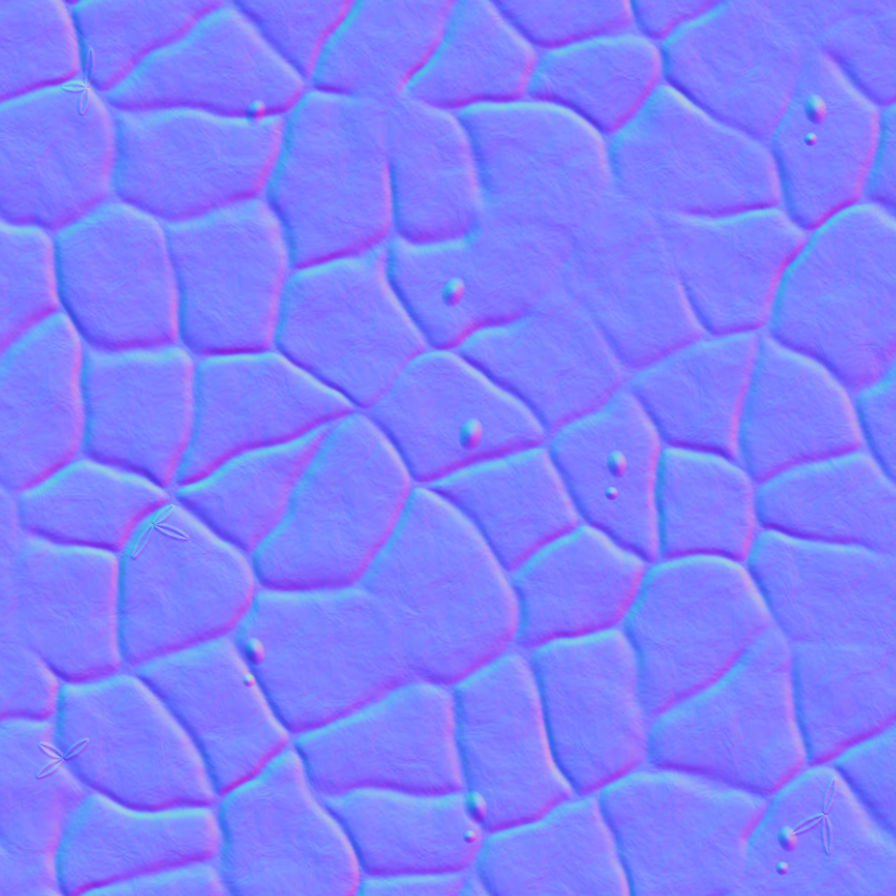
This texture map is drawn by a three.js fragment shader. Its source:

```glsl
// Tangent-space normal map of irregular flagstones with rounded edges.
// A height field (warped Voronoi joints, grain, pebbles, leaf sprigs) is
// sampled three times and its slope is packed into red, green and blue.

varying vec2 vUv;

const vec2 STONES = vec2(7.0, 8.0);   // stones across and up
const vec2 RELIEF = vec2(0.82, 1.0);  // slope strength across and up

vec2 hash2(vec2 p) {
  vec3 q = fract(p.xyx * vec3(0.1031, 0.1030, 0.0973));
  q += dot(q, q.yzx + 33.33);
  return fract((q.xx + q.yz) * q.zy);
}

// Value noise that repeats after `period` cells
float noise(vec2 uv, float period, float seed) {
  vec2 p = uv * period;
  vec2 i = floor(p), f = p - i;
  f = f * f * f * (f * (f * 6.0 - 15.0) + 10.0);
  vec2 a = mod(i, period) + seed, b = mod(i + 1.0, period) + seed;
  return mix(mix(hash2(a).x, hash2(vec2(b.x, a.y)).x, f.x),
             mix(hash2(vec2(a.x, b.y)).x, hash2(b).x, f.x), f.y);
}

vec2 noise2(vec2 uv, float period, float seed) {
  return vec2(noise(uv, period, seed), noise(uv, period, seed + 57.0)) - 0.5;
}

float smoothMin(float a, float b, float k) {
  float h = max(k - abs(a - b), 0.0) / k;
  return min(a, b) - h * h * k * 0.25;
}

float bell(float d, float width) {
  return exp(-d * d / (width * width));
}

vec2 rotate(vec2 p, float angle) {
  float c = cos(angle), s = sin(angle);
  return vec2(c * p.x + s * p.y, c * p.y - s * p.x);
}

// Jittered, half-staggered centre of a stone, in canvas units
vec2 stoneCentre(vec2 cell) {
  vec2 jitter = (hash2(mod(cell, STONES) + 11.0) - 0.5) * 0.78;
  float stagger = 0.5 * mod(cell.y, 2.0) - 0.25;
  return (cell + 0.5 + jitter + vec2(stagger, 0.0)) / STONES;
}

// Distance to the nearest joint, with softened corners
float jointDistance(vec2 p) {
  vec2 base = floor(p * STONES), nearCell = base, toNear = vec2(9.0);
  for (int y = -1; y <= 1; y++)
  for (int x = -1; x <= 1; x++) {
    vec2 cell = base + vec2(float(x), float(y));
    vec2 r = stoneCentre(cell) - p;
    if (dot(r, r) < dot(toNear, toNear)) { toNear = r; nearCell = cell; }
  }
  float d = 1.0;
  for (int y = -2; y <= 2; y++)
  for (int x = -2; x <= 2; x++) {
    if (x == 0 && y == 0) continue;
    vec2 r = stoneCentre(nearCell + vec2(float(x), float(y))) - p;
    d = smoothMin(d, dot(0.5 * (toNear + r), normalize(r - toNear)), 0.01);
  }
  return max(d, 0.0);
}

// Fine crinkles: each octave adds an equal slope
float grain(vec2 p) {
  float h = 0.0, period = 16.0;
  vec2 q = p + 0.012 * noise2(p, 30.0, 5.0);
  for (int i = 0; i < 5; i++) {
    h += (noise(q, period, 20.0 + period) - 0.5) * 0.05 / period;
    period *= 2.0;
  }
  return h;
}

float dome(vec2 p, float radius) {
  return 0.5 * radius * (1.0 - smoothstep(0.0, 1.0, length(p) / radius));
}

// Sparse oval pebbles, some with a small companion
float pebbles(vec2 uv, float count) {
  vec2 cell = floor(uv * count);
  vec2 pick = hash2(cell + 71.0), place = hash2(cell + 93.0);
  if (pick.x > 0.36) return 0.0;
  vec2 p = uv - (cell + 0.3 + 0.4 * place) / count;
  vec2 oval = rotate(p, 0.9 + pick.y) * vec2(0.82, 1.15);
  float small = step(0.65, pick.y) * dome(p + vec2(0.006, 0.033), 0.008);
  return dome(oval, 0.012 + 0.005 * place.x) + small;
}

// Raised outline of a pointed leaf growing along +x
float leaf(vec2 p, float len, float halfWidth) {
  float t = p.x / len;
  float d = abs(p.y) - halfWidth * 4.0 * t * (1.0 - t);
  float span = smoothstep(-0.05, 0.08, t) * (1.0 - smoothstep(0.92, 1.05, t));
  return 0.001 * bell(d, 0.0023) * span;
}

// Sparse sprigs of three leaves
float sprigs(vec2 uv, float count) {
  vec2 cell = floor(uv * count);
  vec2 pick = hash2(cell + 131.0), place = hash2(cell + 157.0);
  if (pick.x > 0.27) return 0.0;
  vec2 p = uv - (cell + 0.28 + 0.44 * place) / count;
  float h = 0.0;
  for (int i = 0; i < 3; i++) {
    vec2 vary = hash2(cell + 170.0 + float(i) * 9.0);
    float angle = 6.283 * pick.y + 1.6 * float(i) + 1.1 * vary.x;
    h = max(h, leaf(rotate(p, angle), 0.026 + 0.02 * vary.y, 0.004));
  }
  return h;
}

float height(vec2 uv) {
  vec2 p = uv + 0.045 * noise2(uv, 6.0, 3.0) + 0.016 * noise2(uv, 19.0, 8.0)
         + 0.004 * noise2(uv, 45.0, 15.0);
  float d = jointDistance(p);
  // Joints fade out in places, so some stones run together
  float strength = mix(0.15, 1.0, smoothstep(0.1, 0.3, noise(uv, 7.0, 41.0)));
  strength *= 0.7 + 0.6 * noise(uv, 13.0, 47.0);
  float joint = 0.0043 * bell(d, 0.0078) + 0.0018 * bell(d, 0.02);
  return grain(uv) - strength * joint + pebbles(uv, 5.0) + sprigs(uv, 4.0);
}

void main() {
  float e = 0.001;
  float h = height(vUv);
  vec2 slope = vec2(height(vUv + vec2(e, 0.0)), height(vUv + vec2(0.0, e))) - h;
  vec3 normal = normalize(vec3(-slope * RELIEF / e, 1.0));
  gl_FragColor = vec4(normal * 0.5 + 0.5, 1.0);
}
```
